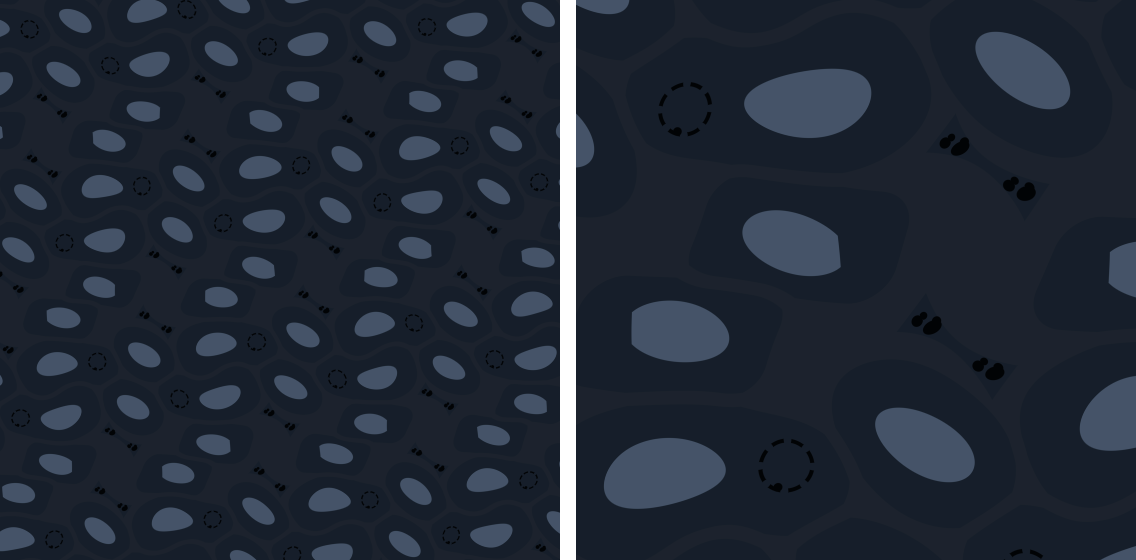
Left: the whole. Right: its middle third, enlarged.
This pattern is drawn by a WebGL 2 fragment shader. Its source:

```glsl
#version 300 es
precision highp float;

uniform vec2 u_resolution;
out vec4 outColor;

vec2 turn(vec2 p, float degrees) {
    float a = radians(degrees);
    return mat2(cos(a), -sin(a), sin(a), cos(a)) * p;
}

float ellipse(vec2 p, vec2 radii) {
    float k = length(p / radii);
    return k * (k - 1.0) / max(length(p / (radii * radii)), 1e-3);
}

float roundBox(vec2 p, vec2 halfSize, float corner) {
    vec2 q = abs(p) - halfSize + corner;
    return length(max(q, 0.0)) + min(max(q.x, q.y), 0.0) - corner;
}

float smoothMin(float a, float b, float k) {
    float h = max(k - abs(a - b), 0.0) / k;
    return min(a, b) - 0.25 * h * h * k;
}

// Keeps the distances to the nearest and second nearest cell
void addCell(inout vec2 nearest, float d) {
    nearest = d < nearest.x ? vec2(d, nearest.x) : vec2(nearest.x, min(nearest.y, d));
}

float lobedCell(vec2 p) {
    float d = ellipse(turn(p, 5.0), vec2(0.55, 0.34));
    d = smoothMin(d, length(p - vec2(0.58, -0.04)) - 0.26, 0.2);
    return smoothMin(d, length(p - vec2(-0.18, -0.18)) - 0.29, 0.15);
}

float beanNucleus(vec2 p) {
    p = turn(p, 9.0);
    p.y += 0.55 * p.x * p.x - 0.015;
    return ellipse(p, vec2(0.285, 0.155 - 0.06 * p.x));
}

float notchedNucleus(vec2 p) {
    p = turn(p, -12.0);
    float d = ellipse(p, vec2(0.245, 0.135));
    return max(d, dot(p, normalize(vec2(1.0, 0.25))) - 0.205);
}

float dashedRing(vec2 p) {
    float dash = abs(fract(atan(p.y, p.x) * 8.0 / 6.28318) - 0.5) - 0.31;
    float ring = max(abs(length(p) - 0.115) - 0.009, dash * 0.09);
    return min(ring, length(p - vec2(-0.03, -0.1)) - 0.02);
}

float speck(vec2 p) {
    float d = ellipse(turn(p - vec2(0.028, -0.018), 25.0), vec2(0.045, 0.03));
    d = min(d, length(p - vec2(0.045, 0.01)) - 0.022);
    d = min(d, length(p - vec2(-0.045, 0.012)) - 0.026);
    return min(d, length(p - vec2(-0.018, 0.035)) - 0.018);
}

// Thin patch that flares at both ends
float flaredPatch(vec2 p) {
    p = turn(p, -36.0);
    return max((abs(p.y) - 0.025 - 1.1 * p.x * p.x) * 0.85, abs(p.x) - 0.27);
}

float cover(float d, float pixel) {
    return smoothstep(0.7 * pixel, -0.7 * pixel, d);
}

void main() {
    // The canvas is 7.68 units wide
    float pixel = 7.68 / u_resolution.x;
    vec2 p = gl_FragCoord.xy * pixel - vec2(3.595, 5.015);
    p += 0.012 * sin(p.yx * vec2(7.3, 6.1) + sin(p * 3.7));

    mat2 lattice = mat2(2.17, 0.27, -0.61, -2.42);
    vec2 home = round(inverse(lattice) * p);
    vec2 cells = vec2(9.0);
    float nuclei = 9.0, ink = 9.0, patches = 9.0;

    // Each lattice point holds a motif and its half turn
    for (int j = -1; j <= 1; j++)
    for (int i = -1; i <= 1; i++)
    for (float side = -1.0; side < 2.0; side += 2.0) {
        vec2 q = side * (p - lattice * (home + vec2(i, j)));
        vec2 lobed = q - vec2(-0.025, 0.365);
        vec2 slanted = q - vec2(1.165, 0.495);
        vec2 boxy = q - vec2(-0.045, -1.005);

        addCell(cells, lobedCell(lobed));
        addCell(cells, ellipse(turn(slanted, -40.0), vec2(0.48, 0.31)));
        vec2 box = turn(boxy - vec2(0.03, 0.02), -6.0);
        box.x -= 0.25 * box.y;
        addCell(cells, roundBox(box, vec2(0.47, 0.265), 0.17));

        nuclei = min(nuclei, beanNucleus(lobed));
        nuclei = min(nuclei, ellipse(turn(slanted, -33.0), vec2(0.25, 0.13)));
        nuclei = min(nuclei, notchedNucleus(boxy));

        ink = min(ink, dashedRing(side * (q - vec2(0.53, 0.385))));
        ink = min(ink, speck(side * (q - vec2(-0.995, 0.765))));
        ink = min(ink, speck(side * (q - vec2(-0.70, 0.56))));
        patches = min(patches, flaredPatch(q - vec2(-0.85, 0.66)));
    }

    // Channels stay open between neighbouring cells
    float body = max(cells.x, 0.03 - 0.5 * (cells.y - cells.x));
    body = min(body, max(patches, 0.045 - cells.x));

    vec3 color = mix(vec3(0.110, 0.135, 0.175), vec3(0.085, 0.118, 0.163), cover(body, pixel));
    color = mix(color, vec3(0.270, 0.327, 0.408), cover(nuclei, pixel));
    color = mix(color, vec3(0.005, 0.01, 0.018), cover(ink, pixel));
    outColor = vec4(color, 1.0);
}
```
